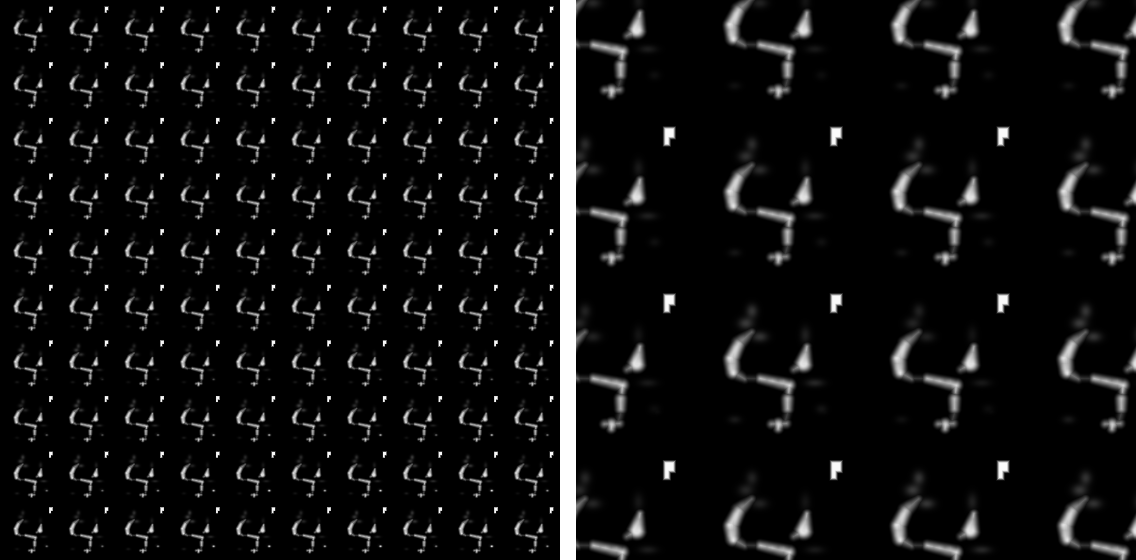
Left, the full canvas; right, a detail of the centre.
A WebGL 2 fragment shader for this pattern:

```glsl
#version 300 es
precision highp float;

uniform vec2 u_resolution;
out vec4 fragColor;

// Layout, in grid units
const float REPEATS = 10.0;
const float PITCH = 30.0;
const float GUTTER = 2.0;
const float SPAN = REPEATS * PITCH + GUTTER;

// Tone and wear
const vec3 BACKGROUND = vec3(0.0);
const vec3 INK = vec3(0.98);
const float STROKE_BLUR = 0.85;
const float TICK_BLUR = 0.35;
const float GRAIN = 0.30;
const float FAINT_VARIATION = 0.45;
const float SPECK_FIRST_ROW = 4.5;
const float SPECK_FULL_ROW = 8.0;
const vec2 SPECK_POSITION = vec2(23.2, 22.6);

float hash(vec2 p) {
    vec3 q = fract(vec3(p.xyx) * 0.1031);
    q += dot(q, q.yzx + 33.33);
    return fract((q.x + q.y) * q.z);
}

float valueNoise(vec2 p) {
    vec2 i = floor(p);
    vec2 f = fract(p);
    float top = mix(hash(i), hash(i + vec2(1.0, 0.0)), f.x);
    float bottom = mix(hash(i + vec2(0.0, 1.0)), hash(i + 1.0), f.x);
    return mix(top, bottom, f.y);
}

// Soft tapered stroke from a to b with end radii r.x and r.y
float stroke(vec2 p, vec2 a, vec2 b, vec2 r) {
    vec2 ab = b - a;
    float t = clamp(dot(p - a, ab) / max(dot(ab, ab), 1e-4), 0.0, 1.0);
    float d = length(p - a - ab * t) - mix(r.x, r.y, t);
    return 1.0 - smoothstep(-STROKE_BLUR, STROKE_BLUR, d);
}

float dab(vec2 p, vec2 center, vec2 radii) {
    vec2 q = (p - center) / radii;
    return exp(-dot(q, q));
}

float box(vec2 p, vec2 low, vec2 high) {
    vec2 d = abs(p - 0.5 * (low + high)) - 0.5 * (high - low);
    return 1.0 - smoothstep(-TICK_BLUR, TICK_BLUR, max(d.x, d.y));
}

float brightMarks(vec2 p) {
    // Curved left arm
    float ink = 0.65 * stroke(p, vec2(10.2, 8.4), vec2(7.9, 10.4), vec2(0.35, 0.9));
    ink = max(ink, 0.95 * stroke(p, vec2(7.9, 10.5), vec2(6.6, 13.2), vec2(0.8, 1.0)));
    ink = max(ink, stroke(p, vec2(6.6, 13.2), vec2(6.9, 15.5), vec2(1.0, 0.9)));
    ink = max(ink, 0.55 * stroke(p, vec2(7.0, 15.6), vec2(9.0, 16.8), vec2(0.8, 0.3)));
    // Crossbar
    ink = max(ink, 0.35 * stroke(p, vec2(8.8, 16.7), vec2(11.5, 16.7), vec2(0.2)));
    ink = max(ink, 0.92 * stroke(p, vec2(11.8, 16.7), vec2(17.0, 17.9), vec2(0.5, 0.75)));
    // Right wedge
    ink = max(ink, 0.95 * stroke(p, vec2(20.2, 11.0), vec2(19.6, 14.0), vec2(0.3, 1.25)));
    ink = max(ink, 0.7 * stroke(p, vec2(19.4, 14.2), vec2(17.8, 15.1), vec2(0.8, 0.3)));
    // Beaded stem
    ink = max(ink, 0.85 * stroke(p, vec2(17.0, 18.0), vec2(16.9, 19.2), vec2(0.65, 0.35)));
    ink = max(ink, 0.95 * stroke(p, vec2(16.7, 20.4), vec2(16.7, 22.1), vec2(0.7, 0.6)));
    ink = max(ink, 0.4 * stroke(p, vec2(16.8, 22.6), vec2(16.3, 24.3), vec2(0.3)));
    // Foot
    ink = max(ink, 0.75 * stroke(p, vec2(13.8, 24.9), vec2(16.5, 24.8), vec2(0.4)));
    return max(ink, 0.95 * stroke(p, vec2(15.1, 25.0), vec2(15.0, 25.7), vec2(0.8, 0.4)));
}

float faintMarks(vec2 p) {
    float ink = 0.22 * dab(p, vec2(10.3, 4.6), vec2(1.0, 1.2));
    ink += 0.24 * dab(p, vec2(9.2, 6.8), vec2(1.3, 1.0));
    ink += 0.22 * dab(p, vec2(11.7, 9.2), vec2(1.4, 0.9));
    ink += 0.13 * dab(p, vec2(19.9, 8.9), vec2(0.9, 1.5));
    ink += 0.16 * dab(p, vec2(21.6, 17.5), vec2(1.6, 0.7));
    ink += 0.08 * dab(p, vec2(22.8, 22.2), vec2(1.0, 0.8));
    return ink + 0.10 * dab(p, vec2(7.2, 24.1), vec2(1.1, 0.7));
}

float tick(vec2 p) {
    float stem = box(p, vec2(24.5, 1.6), vec2(25.5, 4.8));
    return max(stem, box(p, vec2(24.5, 1.6), vec2(26.4, 3.5)));
}

void main() {
    vec2 uv = gl_FragCoord.xy / u_resolution;
    vec2 grid = vec2(uv.x, 1.0 - uv.y) * SPAN - GUTTER;
    vec2 cell = floor(grid / PITCH);
    vec2 p = grid - cell * PITCH;

    // Shared grain, with slight changes in the faint parts of each repeat
    float grain = 1.0 - GRAIN * valueNoise(p + 7.0);
    float fade = 1.0 - FAINT_VARIATION * hash(cell + 19.0);
    float ink = max(brightMarks(p) * grain, faintMarks(p) * fade);
    ink = max(ink, tick(p));

    // Specks emerge toward the lower rows, at a strength set by column
    float growth = smoothstep(SPECK_FIRST_ROW, SPECK_FULL_ROW, cell.y);
    float strength = mix(0.2, 0.95, hash(vec2(cell.x, 41.0)));
    ink = max(ink, growth * strength * dab(p, SPECK_POSITION, vec2(0.7, 0.55)));

    fragColor = vec4(mix(BACKGROUND, INK, clamp(ink, 0.0, 1.0)), 1.0);
}
```
